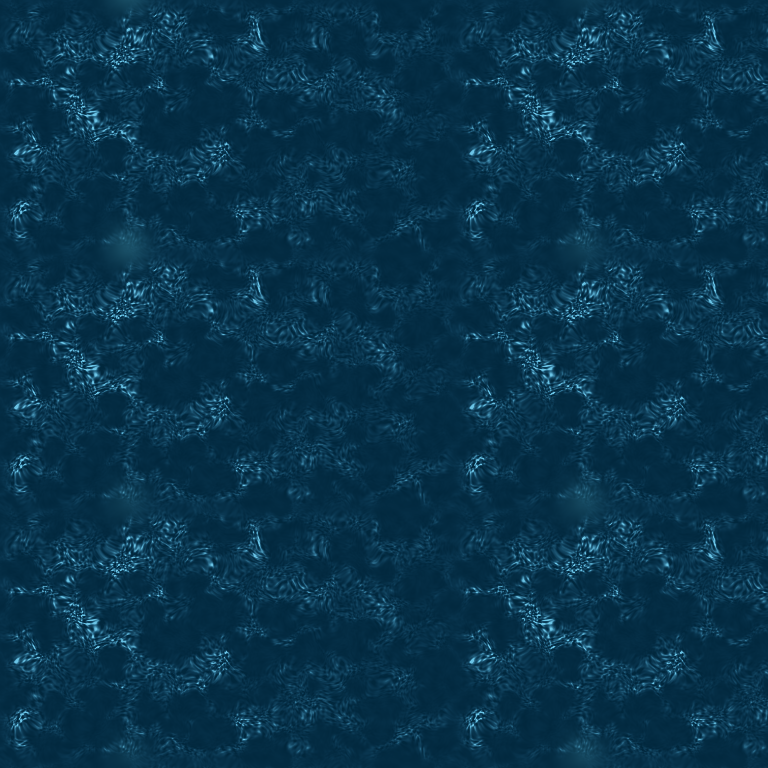
Write a WebGL 2 fragment shader that draws this texture.

```glsl
#version 300 es
precision highp float;

uniform vec2 u_resolution;
out vec4 fragColor;

// Layout: tile size in canvas units, cells per tile for each layer
const vec2 TILE = vec2(0.593, 0.331);
const vec2 BLOB_CELLS = vec2(11.0, 6.0);
const vec2 PATCH_CELLS = vec2(9.0, 5.0);
const vec2 ROUGH_CELLS = vec2(36.0, 22.0);
const vec2 GRAIN_CELLS = vec2(108.0, 73.0);
const vec2 SPECK_CELLS = vec2(171.0, 107.0);

// Strengths
const float WARP = 0.016;
const float BASE_LEVEL = 0.07;
const float GLOW_LEVEL = 0.44;
const float GRAIN_LEVEL = 1.25;
const float RIGHT_DIM = 0.62;
const float SMUDGE_X = 0.28;
const float SMUDGE_RADIUS = 0.026;

// Colours from dark to bright
const vec3 ABYSS = vec3(0.005, 0.155, 0.240);
const vec3 DEEP = vec3(0.035, 0.210, 0.310);
const vec3 TEAL = vec3(0.080, 0.285, 0.395);
const vec3 LIGHT = vec3(0.190, 0.460, 0.590);
const vec3 GLINT = vec3(0.420, 0.770, 0.900);
const vec3 SMUDGE = vec3(0.130, 0.360, 0.450);

// Two random values in 0..1 for a lattice cell
vec2 hash2(vec2 cell) {
    uvec2 h = uvec2(ivec2(cell)) * uvec2(1597u, 3079u);
    uint n = (h.x ^ h.y) * 747796u + 28913u;
    n = (n ^ (n >> 15)) * 73244475u;
    n ^= n >> 16;
    n *= 73244475u;
    n ^= n >> 15;
    return vec2(n & 65535u, n >> 16) / 65535.0;
}

float cornerSlope(vec2 cell, vec2 corner, vec2 f, vec2 period) {
    float angle = 6.28319 * hash2(mod(cell + corner, period)).x;
    return dot(vec2(cos(angle), sin(angle)), f - corner);
}

// Gradient noise that wraps at the tile edges
float noise(vec2 t, vec2 period) {
    vec2 p = t * period, cell = floor(p), f = p - cell;
    vec2 u = f * f * f * (f * (f * 6.0 - 15.0) + 10.0);
    vec2 e = vec2(0.0, 1.0);
    float low = mix(cornerSlope(cell, e.xx, f, period), cornerSlope(cell, e.yx, f, period), u.x);
    float high = mix(cornerSlope(cell, e.xy, f, period), cornerSlope(cell, e.yy, f, period), u.x);
    return mix(low, high, u.y);
}

// Distance outside the nearest dark blob, in blob cells
float blobDistance(vec2 t) {
    vec2 p = t * BLOB_CELLS, cell = floor(p);
    float nearest = 2.0;
    for (int y = -1; y <= 1; y++) {
        for (int x = -1; x <= 1; x++) {
            vec2 c = cell + vec2(x, y);
            vec2 wrapped = mod(c, BLOB_CELLS);
            vec2 centre = c + mix(vec2(0.1), vec2(0.9), hash2(wrapped + 40.0));
            float radius = mix(0.08, 0.52, hash2(wrapped + 90.0).x);
            nearest = min(nearest, length((p - centre) * vec2(0.85, 1.08)) - radius);
        }
    }
    return nearest;
}

vec3 ramp(float v) {
    float s = clamp(v, 0.0, 1.0) * 4.0;
    vec3 c = mix(ABYSS, DEEP, min(s, 1.0));
    c = mix(c, TEAL, clamp(s - 1.0, 0.0, 1.0));
    c = mix(c, LIGHT, clamp(s - 2.0, 0.0, 1.0));
    return mix(c, GLINT, clamp(s - 3.0, 0.0, 1.0));
}

void main() {
    vec2 uv = gl_FragCoord.xy / u_resolution;
    vec2 t = vec2(uv.x, 1.0 - uv.y) / TILE;
    vec2 local = fract(t);

    // Ragged domain shared by all layers
    float rough = noise(t, ROUGH_CELLS);
    vec2 bend = vec2(noise(t, PATCH_CELLS * 2.0), noise(t + 0.37, PATCH_CELLS * 2.0));
    vec2 w = t + WARP * bend / TILE;

    // Bright veins between the dark blobs, in uneven patches
    float gap = smoothstep(-0.06, 0.34, blobDistance(w) + 0.28 * rough);
    float patches = noise(w, PATCH_CELLS) + 0.5 * noise(w + 0.19, PATCH_CELLS * 2.0);
    float glow = gap * clamp(0.62 + 0.85 * patches, 0.12, 1.15);
    glow *= mix(1.0, RIGHT_DIM, smoothstep(0.5, 0.75, local.x) - smoothstep(0.97, 1.0, local.x));

    // Blurred seams where tiles meet
    vec2 seam = abs(t - round(t)) * TILE;
    float calm = smoothstep(0.0, 0.024, seam.x) * smoothstep(0.0, 0.02, seam.y);
    glow *= mix(0.42, 1.0, calm);

    // Fine glittering grain, strongest in the veins
    float grain = noise(w, GRAIN_CELLS) + 0.7 * noise(w, SPECK_CELLS);
    grain *= mix(0.35, 1.0, calm);
    float value = BASE_LEVEL + 0.09 * rough + 0.05 * grain;
    value += glow * (GLOW_LEVEL + GRAIN_LEVEL * grain);
    vec3 colour = ramp(value);

    // Pale smudge on each seam, its strength varying per repeat
    vec2 seamId = vec2(floor(t.x), round(t.y));
    vec2 offset = vec2(local.x - SMUDGE_X, t.y - seamId.y + 0.03) * TILE;
    float fade = exp(-dot(offset, offset) / (SMUDGE_RADIUS * SMUDGE_RADIUS));
    colour = mix(colour, SMUDGE, fade * mix(0.25, 0.75, hash2(seamId + 7.0).x));

    fragColor = vec4(colour, 1.0);
}
```
